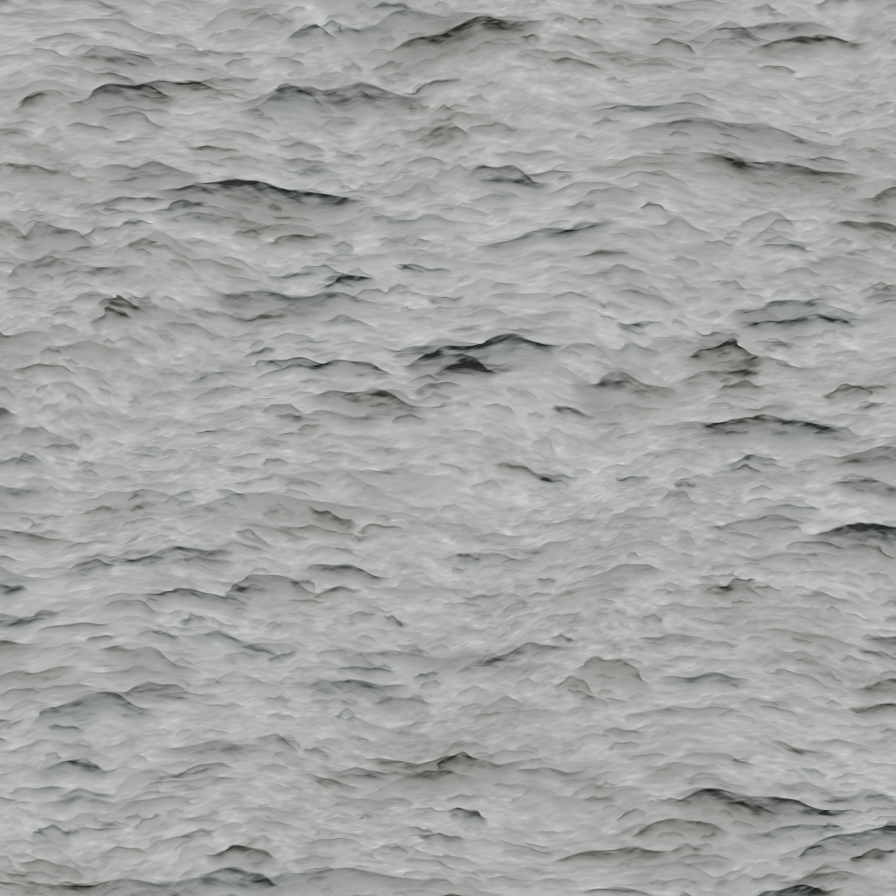
Reproduce this texture procedurally as a WebGL 1 fragment shader.

```glsl
precision highp float;
uniform vec2 u_resolution;

vec4 hash4(vec2 c) {
  vec4 k = vec4(dot(c, vec2(127.1, 311.7)), dot(c, vec2(269.5, 183.3)),
                dot(c, vec2(419.2, 371.9)), dot(c, vec2(83.7, 234.1)));
  return fract(sin(k) * 43758.55);
}

// Cellular sum of tilted light and dark glints, one per cell
float glints(vec2 p, vec2 size, float seed) {
  vec2 q = p / size;
  float sum = 0.0;
  for (int j = -1; j <= 1; j++) {
    for (int i = -1; i <= 1; i++) {
      vec2 cell = floor(q) + vec2(float(i), float(j));
      vec4 r = hash4(cell + seed);
      vec2 d = q - cell - r.xy;
      d.y += (r.z - 0.5) * 1.2 * d.x;
      sum += (2.0 * r.w - 1.0) * exp(-5.0 * dot(d, d));
    }
  }
  return sum;
}

// Scattered wave faces: sharp arched crest above, soft fade below
float crests(vec2 p, vec2 size, float seed, float rarity) {
  vec2 q = p / size;
  float edge = 0.002 / size.y;
  float shade = 0.0;
  for (int j = -1; j <= 1; j++) {
    for (int i = -1; i <= 1; i++) {
      vec2 cell = floor(q) + vec2(float(i), float(j));
      vec4 r = hash4(cell + seed);
      vec2 d = q - cell - r.xy;
      float x = d.x / mix(0.3, 0.85, r.z * r.z);
      float taper = max(1.0 - x * x, 0.0);
      float lean = (fract(r.z * 7.3) - 0.5) * 0.5;
      float arch = mix(0.1, 0.5, fract(r.x * 5.7)) * taper * taper;
      float crest = arch + lean * x + 0.05 * sin(8.0 * x + 6.3 * r.y);
      float depth = crest - d.y;
      float face = smoothstep(-0.5 * edge, edge, depth)
                 * exp(-max(depth, 0.0) / (0.06 + 0.27 * taper))
                 * smoothstep(1.0, 0.6, depth);
      shade += pow(r.w, rarity) * face * smoothstep(0.0, 0.7, taper);
    }
  }
  return shade;
}

void main() {
  vec2 p = gl_FragCoord.xy / u_resolution.y;

  // Swell bends the rows of wavelets
  vec2 w = p;
  w.x += 0.02 * sin(9.0 * p.y + 2.0 * sin(5.0 * p.x));
  w.y += 0.009 * sin(11.0 * p.x + 3.0 * sin(6.0 * p.y))
       + 0.004 * sin(25.0 * p.x - 17.0 * p.y)
       + 0.0015 * sin(71.0 * p.x + 43.0 * p.y);

  // Pale surface with streaks of reflected sky
  float broad = glints(w, vec2(0.13, 0.035), 3.0);
  float streak = glints(w, vec2(0.045, 0.012), 17.0);
  float fine = glints(w + vec2(0.0, 0.12 * w.x), vec2(0.02, 0.0055), 31.0);
  float ripple = glints(w - vec2(0.0, 0.15 * w.x), vec2(0.01, 0.0032), 53.0);
  float light = 0.705 + 0.03 * broad + 0.04 * streak + 0.055 * fine + 0.05 * ripple;
  light += 0.01 * sin(5.0 * p.x + 2.0) * sin(6.0 * p.y + 1.0);

  // Dark wave faces at four sizes, their crests made ragged by the ripples
  vec2 c = w + vec2(0.006, 0.0022) * vec2(streak, fine);
  float shade = 0.5 * crests(c, vec2(0.17, 0.05), 5.0, 4.0)
              + 0.42 * crests(c, vec2(0.09, 0.026), 47.0, 4.0)
              + 0.32 * crests(c, vec2(0.055, 0.0155), 71.0, 3.0)
              + 0.22 * crests(c, vec2(0.033, 0.0095), 97.0, 2.5);
  shade *= clamp(1.0 + 0.4 * streak + 0.7 * fine + 0.6 * ripple, 0.35, 1.7);
  light = max(light - shade, 0.15 + 0.06 * fine);

  // Grey water, faintly olive or blue in the shadows
  vec3 tint = mix(vec3(0.0, 0.004, -0.014), vec3(-0.008, 0.006, 0.004),
                  smoothstep(-0.4, 0.4, broad));
  vec3 water = vec3(light) + tint * mix(0.4, 1.2, smoothstep(0.0, 0.25, shade));
  gl_FragColor = vec4(water, 1.0);
}
```
